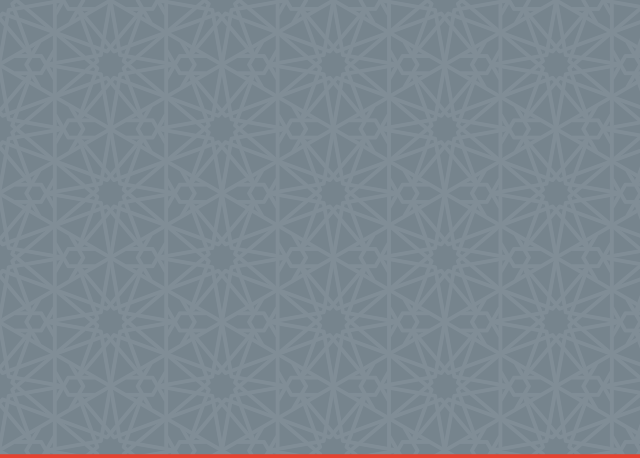
Reproduce this pattern procedurally as a WebGL 1 fragment shader.

```glsl
precision mediump float;

// Tone-on-tone lattice of twelve-point rosettes with a thin red rule below.
// Each hexagonal cell is folded by symmetry into a small wedge, where a few
// segments draw the straps, the small hexagons and the rosette rays.

uniform vec2 u_resolution;

const float PI = 3.14159265;

float segmentDistance(vec2 p, vec2 a, vec2 b) {
  vec2 ab = b - a;
  return length(p - a - ab * clamp(dot(p - a, ab) / dot(ab, ab), 0.0, 1.0));
}

// Offset from the nearest centre of a triangular lattice with unit spacing.
vec2 nearestCentre(vec2 p) {
  vec2 period = vec2(sqrt(3.0), 1.0);
  vec2 a = mod(p + 0.5 * period, period) - 0.5 * period;
  vec2 b = mod(p, period) - 0.5 * period;
  return dot(a, a) < dot(b, b) ? a : b;
}

vec2 polar(float radius, float angle) {
  return radius * vec2(cos(angle), sin(angle));
}

float strapDistance(vec2 p) {
  vec2 q = nearestCentre(p);
  float radius = length(q);
  float angle = radius > 0.0001 ? atan(q.y, q.x) : 0.0;

  // Sixfold wedge: long straps, their short branches and the small hexagon.
  float sixfold = abs(mod(angle + PI / 6.0, PI / 3.0) - PI / 6.0);
  vec2 v = polar(radius, sixfold);
  vec2 tip = vec2(0.5, 0.0);
  float d = segmentDistance(v, vec2(0.433, 0.0), vec2(0.433, 0.25));
  d = min(d, segmentDistance(v, tip, vec2(0.433, 0.116)));
  d = min(d, segmentDistance(v, tip, vec2(0.5387, 0.067)));

  // Twelvefold wedge: zigzag from the ray tip in to the central star.
  vec2 w = polar(radius, min(sixfold, PI / 6.0 - sixfold));
  vec2 petalFoot = polar(0.205, PI / 12.0);
  vec2 starPoint = vec2(0.135, 0.0);
  d = min(d, segmentDistance(w, tip, petalFoot));
  d = min(d, segmentDistance(w, petalFoot, starPoint));
  return min(d, segmentDistance(w, starPoint, polar(0.106, PI / 12.0)));
}

void main() {
  vec2 uv = gl_FragCoord.xy / u_resolution.x;
  float top = u_resolution.y / u_resolution.x;
  float pixel = 1.0 / u_resolution.x;
  float spacing = 0.201;

  // Straps over the slate ground.
  vec2 p = (uv - vec2(0.5208, top - 0.302)) / spacing;
  float edge = 0.6 * pixel / spacing;
  float strap = 1.0 - smoothstep(0.015 - edge, 0.015 + edge, strapDistance(p));
  vec3 color = mix(vec3(0.463, 0.516, 0.553), vec3(0.500, 0.553, 0.590), strap);

  // Red rule along the bottom.
  float rule = 1.0 - smoothstep(-0.5 * pixel, 0.5 * pixel, uv.y - 0.0058);
  color = mix(color, vec3(0.90, 0.26, 0.19), rule);

  gl_FragColor = vec4(color, 1.0);
}
```
